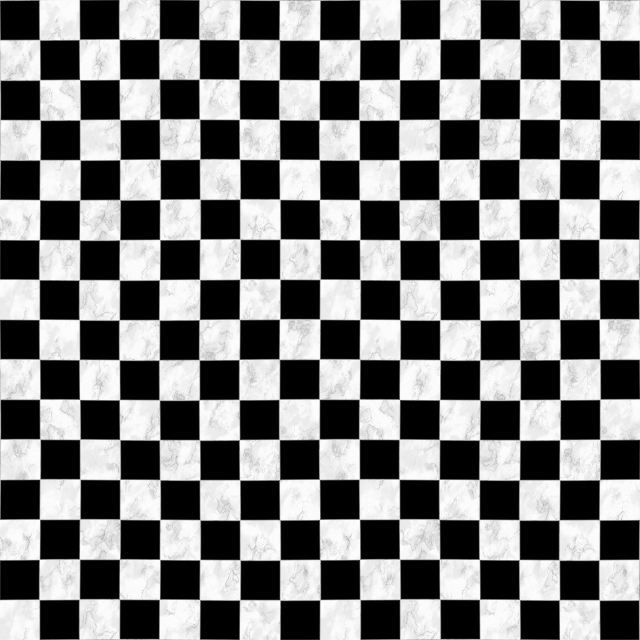
Write a Shadertoy shader that draws this pattern.

```glsl
float hash(vec2 p) {
    vec3 q = fract(p.xyx * vec3(0.1031, 0.1030, 0.0973));
    q += dot(q, q.yzx + 33.33);
    return fract((q.x + q.y) * q.z);
}

float noise(vec2 p) {
    vec2 i = floor(p), f = fract(p);
    f = f * f * (3.0 - 2.0 * f);
    return mix(mix(hash(i), hash(i + vec2(1, 0)), f.x),
               mix(hash(i + vec2(0, 1)), hash(i + vec2(1, 1)), f.x), f.y);
}

float fbm(vec2 p) {
    float sum = 0.0, amplitude = 0.5;
    for (int i = 0; i < 5; i++) {
        sum += amplitude * noise(p);
        p = mat2(1.6, 1.2, -1.2, 1.6) * p + 7.3;
        amplitude *= 0.5;
    }
    return sum;
}

// Pale stone with soft clouds and broken, steep grey veins
float marble(vec2 p, vec2 tile) {
    vec2 seed = 19.0 * tile + 40.0 * vec2(hash(tile), hash(tile + 51.0));
    vec2 q = mat2(0.95, 0.3, -0.3, 0.95) * p * vec2(3.2, 2.2) + seed;
    q += 0.9 * (vec2(fbm(q * 1.3 + 11.0), fbm(q * 1.3 + 47.0)) - 0.5);
    float cloud = smoothstep(0.38, 0.72, fbm(q * 1.4 + 83.0));
    float patches = smoothstep(0.32, 0.68, noise(q * 1.2 + 29.0));
    float vein = exp(-30.0 * abs(fbm(q) - 0.48));
    float branch = exp(-38.0 * abs(fbm(q * 1.7 + 61.0) - 0.5));
    float grain = noise(p * 20.0 + seed) - 0.5;
    return 0.985 - 0.065 * cloud - patches * (0.15 * vein + 0.08 * branch)
        + 0.015 * grain;
}

void mainImage(out vec4 fragColor, in vec2 fragCoord) {
    vec2 uv = fragCoord / iResolution.xy;

    // Sixteen tiles each way, with a slight periodic drift of the joints
    vec2 grid = uv * 16.0 + 0.011 * sin(6.2831853 * (2.0 * uv.yx + uv) + vec2(0.6, 2.1));
    vec2 cell = mod(floor(grid), 16.0);
    vec2 p = fract(grid) - 0.5;

    // Signed distance to the joints, positive inside the pale tiles
    float inside = 0.5 - max(abs(p.x), abs(p.y));
    float pale = 1.0 - mod(cell.x + cell.y, 2.0);
    float edge = inside * (2.0 * pale - 1.0) + 0.009;
    float soft = max(0.026, 12.0 / iResolution.y);
    float mask = smoothstep(-soft, soft, edge);

    // The stone patches recur every eight tiles
    float stone = marble(p, mod(cell, 8.0));
    fragColor = vec4(vec3(stone * mask), 1.0);
}
```
